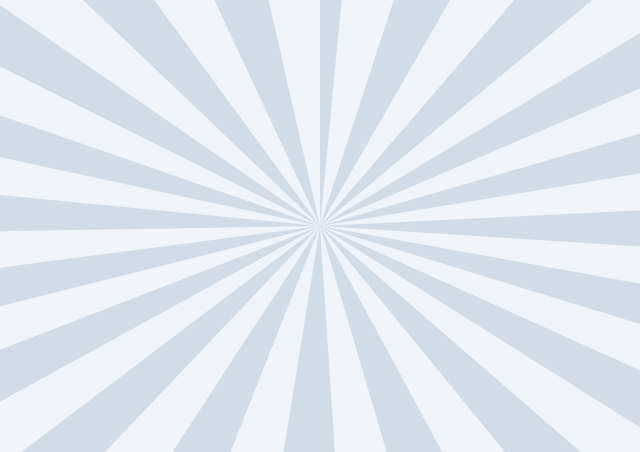
Write a Shadertoy shader that draws this background.

```glsl
const float TAU = 6.2831853;
const float RAY_ANGLE = 0.15938;
const vec3 PALE_BLUE = vec3(0.932, 0.961, 0.992);
const vec3 GREY_BLUE = vec3(0.814, 0.864, 0.907);

// Counterclockwise angle from straight up, in 0..TAU
float angleFromTop(vec2 p) {
    return mod(atan(-p.x, p.y), TAU);
}

// Angular size of one pixel at p, in canvas-stretched space
float pixelAngle(vec2 p, vec2 resolution) {
    return length(p.yx / resolution) / max(dot(p, p), 1e-7);
}

// Signed angular depth inside a dark ray, cut off at the top seam
float rayDepth(float angle, float rayAngle) {
    float fromMiddle = abs(mod(angle - 0.5 * rayAngle, 2.0 * rayAngle) - rayAngle);
    return min(0.5 * rayAngle - fromMiddle, TAU - angle);
}

void mainImage(out vec4 fragColor, in vec2 fragCoord) {
    // Rays stretch with the canvas around its centre
    vec2 p = fragCoord / iResolution.xy - 0.5;
    float depth = rayDepth(angleFromTop(p), RAY_ANGLE);

    // Edges one pixel wide, blending evenly at the hub
    float coverage = clamp(depth / pixelAngle(p, iResolution.xy) + 0.5, 0.0, 1.0);
    fragColor = vec4(mix(PALE_BLUE, GREY_BLUE, coverage), 1.0);
}
```
